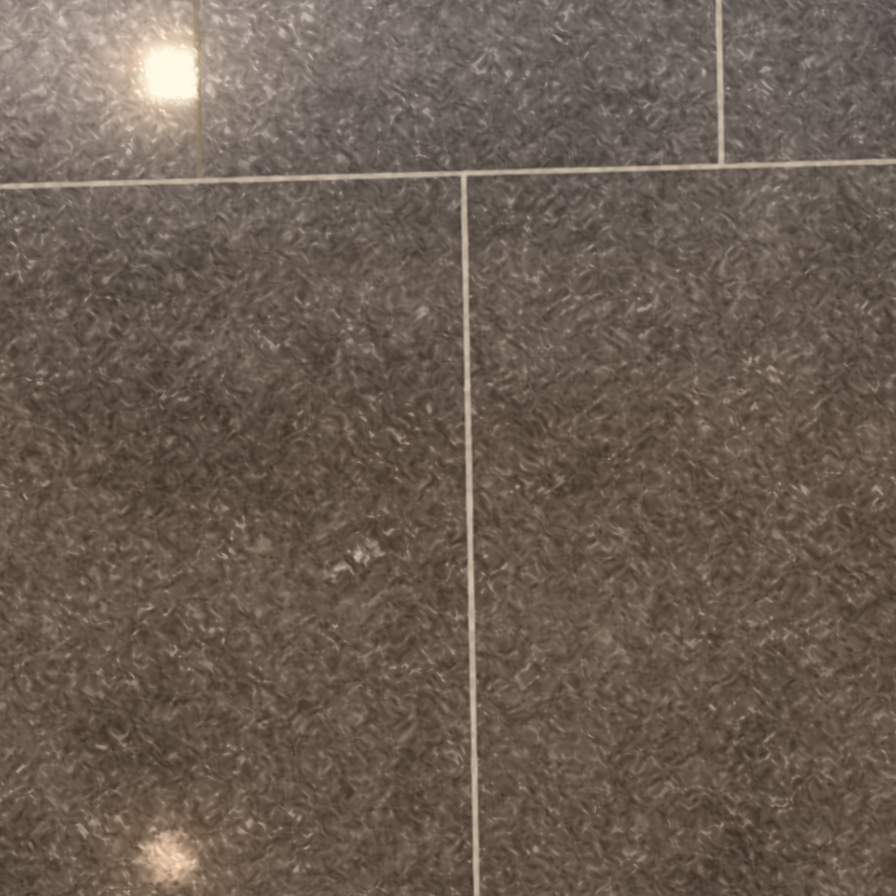
This texture is drawn by a Shadertoy shader. Its source:

```glsl
// Polished brown granite tiles in a running bond with thin pale grout joints.
// The stone is fine, lightly warped value noise over a soft sheen; two lamps
// reflect in it, and the grout is worn dark beside the brighter lamp.

float hash(vec2 p) {
    vec3 q = fract(vec3(p.xyx) * 0.1031);
    q += dot(q, q.yzx + 33.33);
    return fract((q.x + q.y) * q.z);
}

float noise(vec2 p) {
    vec2 i = floor(p), f = fract(p);
    f = f * f * (3.0 - 2.0 * f);
    return mix(mix(hash(i), hash(i + vec2(1, 0)), f.x),
               mix(hash(i + vec2(0, 1)), hash(i + vec2(1, 1)), f.x), f.y);
}

float fbm(vec2 p) {
    float sum = 0.0, weight = 0.5;
    for (int i = 0; i < 4; i++) {
        sum += weight * noise(p);
        p = mat2(1.6, 1.2, -1.2, 1.6) * p + 17.3;
        weight *= 0.5;
    }
    return sum / 0.9375;
}

float segmentDistance(vec2 p, vec2 a, vec2 b) {
    vec2 ab = b - a;
    return length(p - a - ab * clamp(dot(p - a, ab) / dot(ab, ab), 0.0, 1.0));
}

// Gaussian spot of the given radius
float glow(vec2 p, float radius) {
    return exp(-dot(p, p) / (radius * radius));
}

// Short mineral fibres in two crossing directions, centred on zero
float graniteGrain(vec2 p) {
    vec2 q = p + 0.007 * (vec2(noise(p * 65.0), noise(p * 65.0 + 71.0)) - 0.5);
    vec2 falling = mat2(0.8, -0.6, 0.6, 0.8) * q;
    vec2 rising = mat2(0.77, 0.64, -0.64, 0.77) * q;
    float fibres = mix(noise(falling * vec2(95.0, 190.0) + 9.0),
                       noise(rising * vec2(105.0, 200.0) + 60.0),
                       smoothstep(0.35, 0.65, noise(p * 38.0 + 13.0)));
    return 0.6 * fibres + 0.4 * noise(rising * vec2(230.0, 270.0) + 40.0) - 0.5;
}

void mainImage(out vec4 fragColor, in vec2 fragCoord) {
    vec2 p = fragCoord / iResolution.y;
    float pixel = 1.0 / iResolution.y;

    // Running bond, slightly tilted by the viewing angle
    vec2 bond = vec2(p.x + 0.018 * p.y - 0.237, p.y - 0.792 - 0.028 * p.x);
    float row = floor(bond.y / 0.85);
    bond.x -= 0.295 * mod(row, 2.0);
    vec2 tile = vec2(floor(bond.x / 0.583), row);
    float acrossJoint = abs(bond.x - 0.583 * round(bond.x / 0.583));
    float rowJoint = abs(bond.y - 0.85 * round(bond.y / 0.85));

    // Stone tone: warm below, cooler and paler toward the top
    float sheen = smoothstep(0.45, 1.0, p.y);
    vec3 color = mix(vec3(0.372, 0.314, 0.264), vec3(0.415, 0.382, 0.362), sheen);
    color += (hash(tile + 5.0) - 0.5) * 0.015;
    color += (fbm(p * 6.0) - 0.5) * vec3(0.11, 0.10, 0.09);
    color += (noise(p * 28.0 + 3.0) - 0.5) * 0.035;

    // Mineral grain, pale flakes and dark pits
    float grain = graniteGrain(p);
    float cluster = smoothstep(0.45, 0.75, fbm(p * 24.0 + 30.0));
    color += grain * vec3(0.25, 0.24, 0.23);
    color += smoothstep(0.12, 0.38, grain) * (0.04 + 0.10 * cluster);

    // Short broken scuff and a chip of light mineral
    float scuff = 1.0 - smoothstep(0.0, 0.012, segmentDistance(p, vec2(0.37, 0.355), vec2(0.418, 0.395)));
    float chip = glow(p - vec2(0.473, 0.648), 0.009);
    color += (scuff + chip) * smoothstep(-0.15, 0.15, grain) * 0.15;

    // Broad haze around the upper lamp
    vec2 lamp = p - vec2(0.191, 0.917);
    color += glow((lamp + vec2(0.07, -0.03)) / vec2(1.6, 0.85), 0.15) * vec3(0.25, 0.225, 0.21);

    // Soft grout with uneven tone and slightly wavering width
    float waver = (noise(p * 55.0) - 0.5) * 0.0009;
    float edge = max(pixel, 0.0021);
    float vertical = 1.0 - smoothstep(0.0034 - edge, 0.0034 + edge, acrossJoint + waver);
    float horizontal = 1.0 - smoothstep(0.0029 - edge, 0.0029 + edge, rowJoint + waver);
    vec3 grout = vec3(0.77, 0.71, 0.64) + (noise(p * 150.0) - 0.5) * 0.12;
    float worn = smoothstep(0.35, 0.2, length(lamp)) * step(0.0, row);
    vec3 wornGrout = mix(vec3(0.57, 0.51, 0.45), vec3(0.43, 0.36, 0.27), glow(lamp, 0.08));
    color *= 1.0 - 0.05 * glow(vec2(min(acrossJoint, rowJoint), 0.0), 0.009);
    color = mix(color, mix(grout, wornGrout, worn), vertical * mix(0.95, 0.75, worn));
    color = mix(color, grout, horizontal * 0.92);

    // Upper lamp: blunt square core clipped on its right by the joint
    float core = length(max(abs(lamp) - 0.016, 0.0)) + (grain + 0.1) * 0.02;
    float clip = 1.0 - 0.6 * smoothstep(0.027, 0.034, lamp.x);
    color += glow(lamp, 0.065) * vec3(0.34, 0.29, 0.21) * clip;
    color = mix(color, vec3(1.0, 0.98, 0.90), (1.0 - smoothstep(0.008, 0.025, core)) * clip);

    // Lower lamp: dim, rosy and gently broken up by the grain
    vec2 dimLamp = p - vec2(0.189, 0.041);
    color += glow(dimLamp, 0.075) * vec3(0.10, 0.075, 0.05);
    float dimCore = 1.0 - smoothstep(0.010, 0.044, length(dimLamp) - grain * 0.015);
    color = mix(color, vec3(0.90, 0.77, 0.66) + grain * 0.3, dimCore * 0.9);

    fragColor = vec4(clamp(color, 0.0, 1.0), 1.0);
}
```
